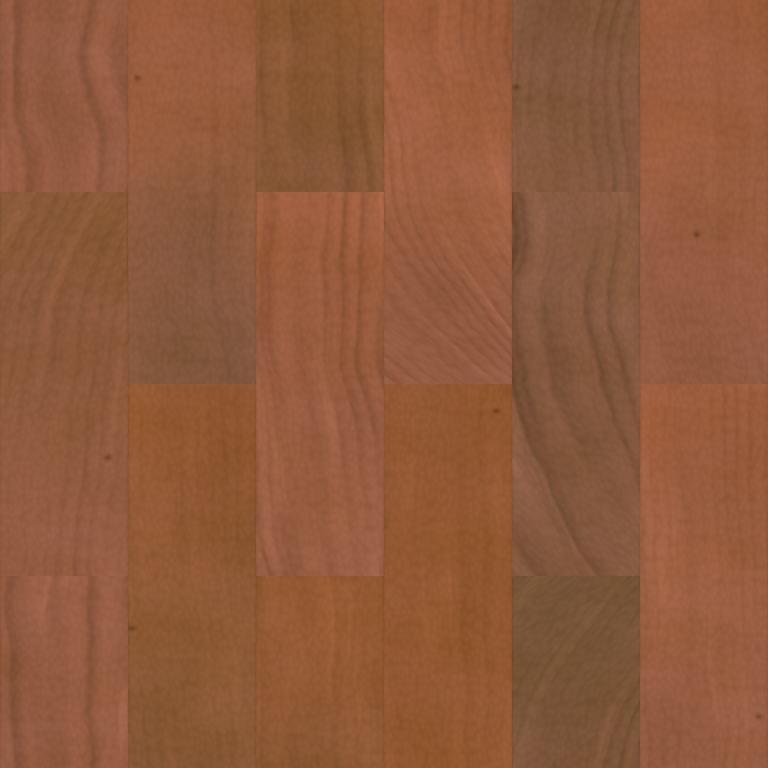
Reproduce this texture procedurally as a Shadertoy shader.

```glsl
const float COLUMNS = 6.0;
const float ROWS = 2.0;
const float PLANK_ASPECT = 3.0;
const float SEAM_WIDTH = 0.018;

// Wood tones: rosy, ochre, bright, brown, taupe, dark
const vec3 TONES[6] = vec3[6](
    vec3(0.58, 0.36, 0.26), vec3(0.575, 0.345, 0.195), vec3(0.615, 0.365, 0.24),
    vec3(0.525, 0.34, 0.21), vec3(0.515, 0.345, 0.245), vec3(0.46, 0.325, 0.21));

// Tone at the lower and upper end of each plank
const ivec2 PLANK_TONES[12] = ivec2[12](
    ivec2(0, 0), ivec2(0, 3), ivec2(3, 1), ivec2(4, 2),
    ivec2(3, 1), ivec2(0, 2), ivec2(1, 1), ivec2(0, 2),
    ivec2(4, 5), ivec2(4, 4), ivec2(0, 2), ivec2(0, 2));

// Grain of each plank: lines across, sweep (negative at the upper end), strength
const vec3 PLANK_GRAIN[12] = vec3[12](
    vec3(3.0, 0.0, 1.0), vec3(7.0, -0.5, 0.45), vec3(8.0, 0.15, 0.3), vec3(5.0, 0.1, 0.25),
    vec3(4.0, 0.1, 0.6), vec3(6.0, 0.2, 0.85), vec3(4.0, 0.1, 0.3), vec3(8.0, 1.2, 0.65),
    vec3(7.0, -0.9, 0.65), vec3(4.0, 0.78, 1.0), vec3(9.0, 0.05, 0.45), vec3(4.0, 0.2, 0.2));

vec2 hash2(vec2 p) {
    vec2 q = vec2(dot(p, vec2(127.1, 311.7)), dot(p, vec2(269.5, 183.3)));
    return fract(sin(q) * 43758.5);
}

// Layered sines, roughly -1 to 1
float waves(vec2 p, float seed) {
    float sum = 0.0;
    float amplitude = 0.5;
    for (int i = 0; i < 4; i++) {
        p = mat2(0.8, -0.6, 0.6, 0.8) * p * 1.7 + seed;
        sum += amplitude * sin(p.x + 1.3 * sin(p.y));
        amplitude *= 0.55;
    }
    return sum;
}

// Cellular noise: distance to the nearest scattered point
float cells(vec2 p) {
    vec2 cell = floor(p);
    float nearest = 1.5;
    for (int y = -1; y <= 1; y++) {
        for (int x = -1; x <= 1; x++) {
            vec2 neighbour = cell + vec2(x, y);
            nearest = min(nearest, distance(p, neighbour + hash2(neighbour)));
        }
    }
    return nearest;
}

// Unevenly spaced growth lines, fading in and out
float growthLines(float across, float lines, float variation) {
    float phase = 6.2832 * across * lines + 1.6 * sin(across * 9.0);
    float crest = 0.5 + 0.5 * sin(phase + 0.5 * sin(phase));
    return (0.37 - crest * crest) * (0.5 + 0.8 * variation);
}

// Dark streak with a sharp left side and a soft right side
float vein(float across, float centre) {
    float d = across - centre;
    float width = d < 0.0 ? 0.022 : 0.075;
    return exp(-d * d / (width * width));
}

// Thin shadow along the long sides
float seam(float x) {
    return 1.0 - smoothstep(0.0, SEAM_WIDTH, min(x, 1.0 - x));
}

float knot(vec2 p, vec2 centre) {
    vec2 d = (p - centre) * vec2(0.8, 1.0);
    return exp(-dot(d, d) / 0.0005);
}

vec3 plank(vec2 p, int id) {
    float seed = float(id) * 2.37 + 1.0;
    float rise = p.y / PLANK_ASPECT;
    vec3 grain = PLANK_GRAIN[id];
    ivec2 ends = PLANK_TONES[id];

    // Tone drifts along the plank
    float mottle = waves(p * vec2(1.3, 1.0), seed);
    float blotch = waves(p * vec2(2.0, 3.2), seed + 2.0);
    float blend = smoothstep(-0.1, 1.1, rise + 0.2 * mottle);
    vec3 colour = mix(TONES[ends.x], TONES[ends.y], blend);
    colour.b += 0.012 * blotch;

    // Grain sweeps sideways toward one end and wobbles
    float reach = grain.y < 0.0 ? rise : 1.0 - rise;
    float sweep = abs(grain.y) * reach * reach * reach;
    float wobble = (0.04 + 0.06 * grain.z) * waves(p * vec2(0.7, 1.3), seed + 4.0);
    float across = p.x - sweep + wobble;
    float variation = waves(vec2(across * 3.0, p.y * 0.8), seed + 8.0);
    float shade = 0.07 * grain.z * growthLines(across, grain.x, variation);

    // Fine and pale streaks along the grain
    float streak = waves(vec2(across * 9.0, p.y * 0.7), seed + 6.0);
    shade += 0.014 * (0.4 + grain.z) * streak;
    shade += 0.04 * grain.z * smoothstep(0.55, 1.0, streak);

    // Strongly figured planks carry one dark vein
    float veinAmount = smoothstep(0.7, 1.0, grain.z) * (0.7 + 0.4 * variation);
    shade -= 0.12 * veinAmount * vein(across, 0.14 - 0.26 * abs(grain.y));

    // Blotches, cross ripple and short fibres
    shade += 0.016 * mottle + 0.013 * blotch;
    shade += 0.008 * waves(p * vec2(5.0, 16.0), seed + 3.0);
    shade += 0.042 * (0.48 - cells(vec2(across * 25.0, p.y * 17.0) + seed * 9.0));

    // Small knot on some planks
    vec2 place = hash2(vec2(seed, 3.0));
    float knotAmount = 0.13 * step(0.4, hash2(vec2(seed, 7.0)).x);
    shade -= knotAmount * knot(p, place * vec2(1.0, PLANK_ASPECT));

    shade -= 0.04 * seam(p.x) * (0.7 + 0.5 * mottle);
    return colour + shade * vec3(1.0, 0.7, 0.6);
}

vec3 floorColour(vec2 uv) {
    float column = floor(uv.x * COLUMNS);
    float stagger = mod(column, 2.0) < 0.5 ? 0.5 : 0.0;
    float v = uv.y * ROWS + stagger;
    int id = int(mod(column, COLUMNS) * ROWS + mod(floor(v), ROWS));
    return plank(vec2(fract(uv.x * COLUMNS), fract(v) * PLANK_ASPECT), id);
}

void mainImage(out vec4 fragColor, in vec2 fragCoord) {
    // Four samples smooth the plank edges
    vec3 sum = vec3(0.0);
    for (int i = 0; i < 4; i++) {
        vec2 offset = vec2(i % 2, i / 2) * 0.5 - 0.25;
        sum += floorColour((fragCoord + offset) / iResolution.xy);
    }
    fragColor = vec4(sum * 0.25, 1.0);
}
```
